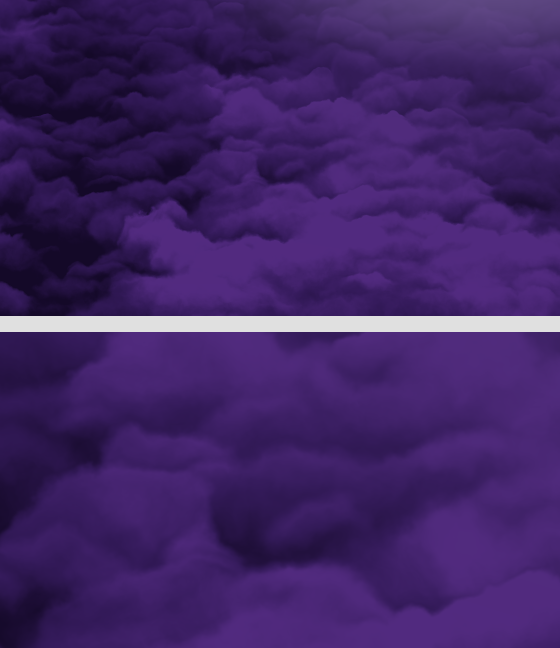
Top, the full canvas; bottom, a detail of the centre.
Write a WebGL 1 fragment shader that draws this texture.

```glsl
precision highp float;
uniform vec2 u_resolution;

#define ROWS 26
#define FAR_SIZE 0.062
#define NEAR_SIZE 0.120
#define WARP 0.085
#define OPACITY 0.90
#define BANK_SHADE 1.05
#define WISP_SHADE 0.30
#define GRAIN_SHADE 0.10
#define EXPOSURE -0.075
#define HAZE 0.80

const vec3 SHADOW = vec3(0.070, 0.030, 0.145);
const vec3 BODY = vec3(0.200, 0.100, 0.350);
const vec3 LIT = vec3(0.320, 0.165, 0.500);
const vec3 MIST = vec3(0.280, 0.190, 0.425);
const vec3 GLOW = vec3(0.410, 0.325, 0.550);

float hash(vec2 p) {
  return fract(sin(dot(p, vec2(127.1, 311.7))) * 43758.5453);
}

float noise(vec2 p) {
  vec2 i = floor(p), f = fract(p);
  f = f * f * f * (f * (f * 6.0 - 15.0) + 10.0);
  return mix(mix(hash(i), hash(i + vec2(1.0, 0.0)), f.x),
             mix(hash(i + vec2(0.0, 1.0)), hash(i + 1.0), f.x), f.y);
}

float fbm(vec2 p) {
  float sum = 0.0, amp = 0.5;
  for (int i = 0; i < 5; i++) {
    sum += amp * noise(p);
    p = mat2(1.6, 1.2, -1.2, 1.6) * p + 7.3;
    amp *= 0.5;
  }
  return sum;
}

// Broad light and dark banks, wide and sloping down to the right
float bank(vec2 p) {
  vec2 q = vec2(p.x * 2.3 - p.y * 0.8, p.y * 4.6 + p.x * 1.5);
  return 0.65 * noise(q + 3.7) + 0.35 * noise(q * 2.1 + 11.2);
}

// Puffs painted from the far rows to the near ones, each lit from above
float cloudTone(vec2 p) {
  float tone = 0.35;
  for (int i = 0; i < ROWS; i++) {
    float row = float(i);
    float depth = row / float(ROWS - 1);
    float size = mix(FAR_SIZE, NEAR_SIZE, depth);
    float width = size * 1.1;
    float shift = hash(vec2(row, 4.2));
    float cell = floor(p.x / width + shift);
    for (int j = -2; j <= 2; j++) {
      vec2 id = vec2(cell + float(j), row);
      float pick = hash(id + 17.3);
      vec2 jitter = vec2(hash(id), hash(id + 31.7)) - 0.5;
      vec2 center = vec2((id.x + 0.5 - shift + 0.8 * jitter.x) * width,
                         mix(1.06, -0.14, depth) + jitter.y * size);
      float radius = size * mix(0.55, 1.3, pick);
      vec2 q = (p - center) / radius;
      float softness = mix(0.14, 0.55, hash(id + 53.1));
      float cover = 1.0 - smoothstep(1.0 - softness, 1.0, length(q * vec2(0.82, 1.1)));
      cover *= OPACITY * smoothstep(-0.9, 0.25, q.y);
      float light = 0.20 + 0.60 * smoothstep(-0.7, 0.95, q.y);
      light += BANK_SHADE * (bank(center) - 0.5);
      tone = mix(tone, light, cover);
    }
  }
  return tone;
}

void main() {
  vec2 p = gl_FragCoord.xy / u_resolution.y;
  float across = gl_FragCoord.x / u_resolution.x;

  // Ragged outlines and fine wisps
  vec2 coarse = vec2(fbm(p * 7.0), fbm(p * 7.0 + 19.4)) - 0.48;
  vec2 fine = vec2(fbm(p * 20.0 + 5.1), fbm(p * 20.0 + 41.8)) - 0.48;
  float tone = cloudTone(p + WARP * coarse + 0.4 * WARP * fine);
  tone += WISP_SHADE * (fbm(p * vec2(7.0, 11.0) + 2.0 * coarse) - 0.48);
  tone += GRAIN_SHADE * (fbm(p * vec2(24.0, 34.0) + 3.0 * fine) - 0.48);

  // Contrast fades with distance and towards the right
  float contrast = mix(1.3, 0.8, smoothstep(0.25, 1.0, p.y)) * mix(1.1, 0.9, across);
  tone = 0.5 + (tone - 0.5) * contrast + EXPOSURE;
  tone -= 0.06 * smoothstep(0.3, 0.0, across);
  tone = clamp(tone, 0.0, 1.0);

  vec3 color = mix(SHADOW, BODY, smoothstep(-0.1, 0.55, tone));
  color = mix(color, LIT, smoothstep(0.42, 0.95, tone));

  // Greyer mist to the upper right, pale glow at the top edge
  float mist = smoothstep(0.2, 1.0, across) * smoothstep(0.1, 0.9, p.y);
  color = mix(color, MIST, 0.35 * mist);
  vec2 fromGlow = vec2(across - 0.88, p.y - 1.04) * vec2(1.35, 2.8);
  float glow = smoothstep(0.85, 0.0, length(fromGlow));
  color = mix(color, GLOW, HAZE * glow);

  gl_FragColor = vec4(color, 1.0);
}
```
